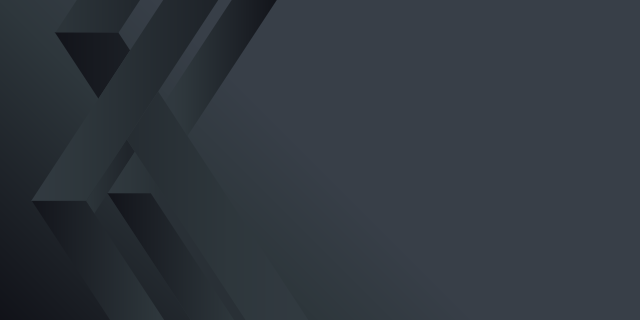
This background is drawn by a Shadertoy shader. Its source:

```glsl
// Dark-to-light ramp shared by the backdrop and every bar
vec3 slateTone(float t) {
    vec3 ink = vec3(0.065, 0.070, 0.095);
    vec3 steel = vec3(0.180, 0.215, 0.235);
    vec3 slate = vec3(0.220, 0.247, 0.284);
    vec3 low = mix(ink, steel, clamp(t / 0.67, 0.0, 1.0));
    return mix(low, slate, clamp((t - 0.67) / 0.33, 0.0, 1.0));
}

// Positive between the two limits
float band(float value, float lower, float upper) {
    return min(value - lower, upper - value);
}

// Lays a bar over the colour; its tone runs across x
void paintBar(inout vec3 color, float inside, float x, vec2 span, vec2 tones) {
    float soft = 0.8 / iResolution.y;
    float t = clamp((x - span.x) / (span.y - span.x), 0.0, 1.0);
    vec3 fill = slateTone(mix(tones.x, tones.y, t));
    color = mix(color, fill, smoothstep(-soft, soft, inside));
}

void mainImage(out vec4 fragColor, in vec2 fragCoord) {
    float x = fragCoord.x / iResolution.y;
    float depth = 1.0 - fragCoord.y / iResolution.y;

    // Sheared axes: constant along rising and falling diagonals
    float rise = x + 0.657 * depth;
    float fall = x - 0.657 * depth;

    // Backdrop, darkest in the lower left corner
    vec3 color = slateTone((x - depth + 1.0) / 1.5);

    // Upper left fold and its shaded underside
    float topFold = min(band(rise, 0.240, 0.4375), 0.1015 - depth);
    paintBar(color, topFold, x, vec2(0.20, 0.42), vec2(0.62, 0.40));
    float topShade = min(band(fall, 0.105, 0.303), min(depth - 0.1015, 0.510 - rise));
    paintBar(color, topShade, x, vec2(0.17, 0.42), vec2(0.03, 0.25));

    // Right rising bar
    float rightBar = min(band(rise, 0.724, 0.865), fall - 0.3065);
    paintBar(color, rightBar, x, vec2(0.54, 0.86), vec2(0.75, 0.05));

    // Narrow strip and lit fold beside the crossing
    float strip = min(band(rise, 0.682, 0.733), band(fall, -0.144, 0.110));
    paintBar(color, strip, x, vec2(0.28, 0.40), vec2(0.62, 0.35));
    float litFold = min(rise - 0.733, band(fall, -0.061, 0.110));
    paintBar(color, litFold, x, vec2(0.34, 0.50), vec2(0.75, 0.55));

    // Falling bars: long, inner and outer
    float longBar = min(band(fall, 0.110, 0.3065), rise - 0.682);
    paintBar(color, longBar, x, vec2(0.40, 0.90), vec2(0.48, 0.78));
    float innerBar = min(band(fall, -0.061, 0.0745), depth - 0.604);
    paintBar(color, innerBar, x, vec2(0.336, 0.75), vec2(0.03, 0.70));
    float outerBar = min(band(fall, -0.313, -0.144), depth - 0.6275);
    paintBar(color, outerBar, x, vec2(0.10, 0.50), vec2(0.05, 0.68));

    // Main rising bar on top
    float mainBar = min(band(rise, 0.510, 0.682), 0.6275 - depth);
    paintBar(color, mainBar, x, vec2(0.10, 0.68), vec2(0.80, 0.30));

    fragColor = vec4(color, 1.0);
}
```
